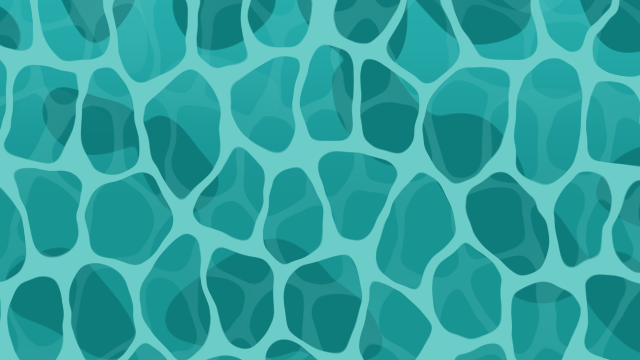
Write a Shadertoy shader that draws this texture.

```glsl
// Stylised water surface: a bright net of caustic lines over a fainter net,
// dark rounded shadows and a teal depth gradient. The nets are warped Voronoi
// borders with filleted junctions; the shadows are scattered, bent ellipses.

const vec3 DEEP_TEAL   = vec3(0.095, 0.580, 0.575);
const vec3 SURFACE     = vec3(0.150, 0.675, 0.675);
const vec3 SHADOW_TEAL = vec3(0.060, 0.488, 0.488);
const vec3 CAUSTIC     = vec3(0.425, 0.805, 0.785);

vec2 hash2(vec2 cell, float seed) {
    vec3 h = fract((cell.xyx + seed * 17.0) * vec3(0.1031, 0.1030, 0.0973));
    h += dot(h, h.yzx + 33.33);
    return fract((h.xx + h.yz) * h.zy);
}

float cornerSlope(vec2 cell, vec2 offset, float seed) {
    float angle = 6.2832 * hash2(cell, seed).x;
    return dot(vec2(cos(angle), sin(angle)), offset);
}

float gradientNoise(vec2 p, float seed) {
    vec2 i = floor(p), f = fract(p);
    vec2 u = f * f * f * (f * (f * 6.0 - 15.0) + 10.0);
    vec2 e = vec2(1.0, 0.0);
    float low  = mix(cornerSlope(i, f, seed), cornerSlope(i + e, f - e, seed), u.x);
    float high = mix(cornerSlope(i + e.yx, f - e.yx, seed),
                     cornerSlope(i + 1.0, f - 1.0, seed), u.x);
    return mix(low, high, u.y);
}

vec2 warp(vec2 p, float frequency, float amount, float seed) {
    return p + amount * vec2(gradientNoise(p * frequency, seed),
                             gradientNoise(p * frequency, seed + 1.0));
}

// Jittered seed point; every other row is shifted for upright hexagon cells.
vec2 netPoint(vec2 cell, float seed) {
    return cell + 0.5 + 0.62 * (hash2(cell, seed) - 0.5) + vec2(0.5 * mod(cell.y, 2.0), 0.0);
}

// Distance to the Voronoi borders, smoothly joined so junctions fill out.
float netDistance(vec2 p, vec2 cellSize, float fillet, float seed) {
    vec2 q = p / cellSize;
    vec2 home = floor(q), nearCell = home, nearest = vec2(9.0);
    for (int y = -2; y <= 2; y++)
    for (int x = -2; x <= 2; x++) {
        vec2 cell = home + vec2(x, y);
        vec2 r = netPoint(cell, seed) - q;
        if (dot(r, r) < dot(nearest, nearest)) {
            nearest = r;
            nearCell = cell;
        }
    }
    float sum = 0.0;
    for (int y = -2; y <= 2; y++)
    for (int x = -2; x <= 2; x++) {
        if (x == 0 && y == 0) continue;
        vec2 r = netPoint(nearCell + vec2(x, y), seed) - q;
        vec2 normal = normalize(r - nearest);
        float border = dot(0.5 * (r + nearest), normal) / length(normal / cellSize);
        sum += exp(-border / fillet);
    }
    return -fillet * log(max(sum, 1e-20));
}

// Coverage of a wavy net whose line width drifts a little.
float net(vec2 p, vec2 cellSize, float halfWidth, float blur, float seed) {
    vec2 q = warp(p, 6.5, 0.042, seed);
    q = warp(q, 17.0, 0.007, seed + 2.0);
    float width = halfWidth * (1.0 + 0.35 * gradientNoise(p * 5.0, seed + 4.0));
    float d = netDistance(q, cellSize, 0.021, seed) - width;
    return 1.0 - smoothstep(-blur, blur, d);
}

// Coverage of scattered, tilted ellipses that bend and flow together.
float blobs(vec2 p, float spacing, vec2 radii, float blur, float seed) {
    vec2 q = warp(p, 3.2, 0.10, seed);
    vec2 home = floor(q / spacing);
    float sum = 0.0, join = 0.012;
    for (int y = -1; y <= 1; y++)
    for (int x = -1; x <= 1; x++) {
        vec2 cell = home + vec2(x, y);
        vec2 shape = hash2(cell, seed + 3.0);
        vec2 r = q - spacing * (cell + 0.5 + 0.6 * (hash2(cell, seed) - 0.5));
        float tilt = -0.7 + 2.0 * (shape.x - 0.5);
        r = mat2(cos(tilt), -sin(tilt), sin(tilt), cos(tilt)) * r;
        vec2 size = radii * mix(0.8, 1.2, shape.y);
        float d = (length(r / size) - 1.0) * size.y;
        sum += exp(-d / join);
    }
    float d = -join * log(max(sum, 1e-20));
    return 1.0 - smoothstep(-blur, blur, d);
}

void mainImage(out vec4 fragColor, in vec2 fragCoord) {
    vec2 p = fragCoord / iResolution.y;
    float blur = 0.8 / iResolution.y;

    // Water body, lighter towards the top
    vec3 color = mix(DEEP_TEAL, SURFACE, smoothstep(0.4, 1.05, p.y));

    // Dark shadows, then pale patches near the top
    color = mix(color, SHADOW_TEAL, blobs(p, 0.40, vec2(0.18, 0.115), blur, 5.0));
    float patchAlpha = 0.20 * smoothstep(0.62, 0.95, p.y);
    color = mix(color, CAUSTIC, patchAlpha * blobs(p, 0.42, vec2(0.15, 0.09), blur, 23.0));

    // Faint net below, bright net on top
    float faintAlpha = 0.20 + 0.12 * gradientNoise(p * 2.5, 41.0);
    color = mix(color, CAUSTIC, faintAlpha * net(p, vec2(0.17, 0.24), 0.008, blur, 31.0));
    color = mix(color, CAUSTIC, net(p, vec2(0.20, 0.27), 0.0095, blur, 11.0));

    fragColor = vec4(color, 1.0);
}
```
